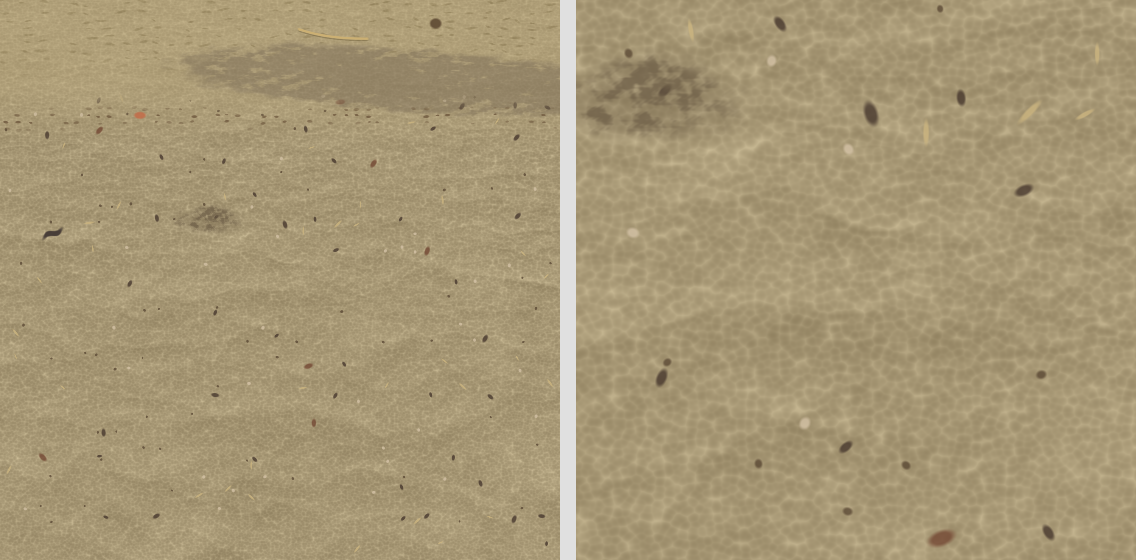
Left: the whole. Right: its middle third, enlarged.
Write a WebGL 2 fragment shader that draws this texture.

```glsl
#version 300 es
precision highp float;

uniform vec2 u_resolution;
out vec4 fragColor;

vec2 hash2(vec2 cell) {
  vec2 k = vec2(dot(cell, vec2(127.1, 311.7)), dot(cell, vec2(269.5, 183.3)));
  return fract(sin(k) * 43758.5);
}

mat2 rotation(float angle) {
  float c = cos(angle), s = sin(angle);
  return mat2(c, -s, s, c);
}

// Layered sines, roughly -1 to 1
float waves(vec2 q) {
  float sum = 0.0, weight = 0.5;
  for (int i = 0; i < 4; i++) {
    sum += weight * sin(q.x + 1.7 * sin(q.y * 0.8 + float(i))) * cos(q.y - 0.6 * q.x);
    q = rotation(1.1) * q * 1.8 + 2.3;
    weight *= 0.6;
  }
  return sum;
}

// Smooth cellular height: round hollows parted by narrow crests
float hollows(vec2 q) {
  vec2 cell = floor(q), local = fract(q);
  float sum = 0.0;
  for (int y = -1; y <= 1; y++) {
    for (int x = -1; x <= 1; x++) {
      vec2 offset = vec2(x, y);
      vec2 delta = offset + hash2(cell + offset) - local;
      sum += exp(-14.0 * dot(delta, delta));
    }
  }
  return -log(sum + 1e-5) / 14.0;
}

// Slope towards the light plus a little crest brightness
float relief(vec2 q) {
  float stepSize = 0.12;
  float height = hollows(q);
  float slope = (hollows(q + stepSize * vec2(0.5, -0.85)) - height) / stepSize;
  return slope + 0.8 * (height - 0.15);
}

// Turned oval flecks: x = coverage, y = random value of the fleck
vec2 flecks(vec2 q, float share, vec2 size, float turn, float blur) {
  vec2 cell = floor(q);
  vec2 place = hash2(cell + 17.0), kind = hash2(cell + 53.0);
  vec2 d = rotation((kind.x - 0.5) * turn) * (fract(q) - mix(vec2(0.3), vec2(0.7), place));
  d /= size * mix(0.6, 1.2, kind.y);
  float cover = 1.0 - smoothstep(1.0 - blur, 1.0 + blur, length(d));
  return vec2(cover * step(hash2(cell + 91.0).x, share), kind.y);
}

float blob(vec2 p, vec2 center, vec2 radius, float blur) {
  return 1.0 - smoothstep(1.0 - blur, 1.0 + blur, length((p - center) / radius));
}

void main() {
  vec2 p = gl_FragCoord.xy / u_resolution.y;
  float depth = 1.35 - p.y;
  vec2 ground = vec2(p.x - 0.5, 1.3) / depth;
  float far = smoothstep(0.72, 0.88, p.y);

  // Trampled dunes in three sizes
  vec2 dune = rotation(-0.3) * ground;
  dune += 0.05 * vec2(waves(dune * 9.0), waves(dune * 8.0 + 5.0));
  float strength = 0.75 + 0.45 * waves(ground * 7.0 + 3.0);
  float shade = 0.025 * relief(dune * vec2(7.0, 12.0)) * strength;
  shade += 0.017 * relief(dune * vec2(15.0, 23.0) + 8.0);
  shade += 0.012 * relief(rotation(0.4) * dune * vec2(31.0, 46.0) + 21.0);
  shade *= mix(1.0, 0.45, far);
  shade += 0.016 * waves(ground * vec2(6.0, 9.0));

  // Sand grains
  float grain = 0.07 * (hollows(p * vec2(95.0, 120.0)) - 0.15);
  grain += 0.11 * (hollows(p * vec2(200.0, 230.0) + 40.0) - 0.15);
  shade += grain * mix(1.0, 0.6, far);

  vec3 nearSand = vec3(0.642, 0.582, 0.446);
  vec3 farSand = vec3(0.685, 0.620, 0.468);
  vec3 color = mix(nearSand, farSand, far) + shade * vec3(1.0, 1.0, 0.92);

  // Damp patch with dry islands
  vec2 damp = p - vec2(0.74, 0.856);
  damp.y += 0.07 * damp.x;
  float rim = length(damp / vec2(0.45, 0.058)) + 0.14 * waves(p * vec2(30.0, 75.0));
  float wet = 1.0 - smoothstep(0.86, 1.06, rim);
  float islands = smoothstep(0.2, 0.75, waves(p * vec2(55.0, 150.0) + 9.0) + 0.7 * rim - 0.35);
  wet *= 1.0 - 0.75 * islands;
  color = mix(color, vec3(0.565, 0.505, 0.392) + 0.5 * shade, 0.9 * wet);

  // Distant footprints
  vec2 prints = flecks(p * vec2(34.0, 70.0) + 0.4 * waves(p * 25.0), 0.6, vec2(0.25, 0.13), 1.2, 0.5);
  color -= 0.075 * prints.x * smoothstep(0.84, 0.92, p.y) * (1.0 - wet);

  // Line of drifted scraps
  float driftLine = exp(-pow((p.y - 0.79 - 0.012 * waves(p * 8.0)) / 0.016, 2.0));
  vec2 scraps = flecks(p * vec2(48.0, 80.0), 0.45, vec2(0.22, 0.17), 1.5, 0.4);
  color = mix(color, vec3(0.41, 0.32, 0.22), scraps.x * driftLine * 0.75);

  // Loose dark, pale and reddish litter
  float open = 1.0 - smoothstep(0.78, 0.86, p.y);
  vec2 dark = flecks(p * 19.0 + 3.0, 0.14, vec2(0.13, 0.07), 4.0, 0.35);
  vec2 specks = flecks(p * 37.0 + 11.0, 0.08, vec2(0.11, 0.09), 6.0, 0.4);
  vec2 straw = flecks(p * 21.0 + 29.0, 0.09, vec2(0.035, 0.15), 3.0, 0.4);
  vec3 bark = mix(vec3(0.28, 0.22, 0.18), vec3(0.45, 0.28, 0.20), step(0.7, dark.y));
  color = mix(color, bark, dark.x * open * 0.8);
  color = mix(color, mix(vec3(0.36, 0.29, 0.21), vec3(0.83, 0.76, 0.65), step(0.6, specks.y)), specks.x * open * 0.8);
  color = mix(color, vec3(0.80, 0.71, 0.50), straw.x * open * 0.8);

  // Weed heap, twig, shell and stone
  float tangle = smoothstep(-0.25, 0.5, waves(p * vec2(150.0, 210.0)));
  float heap = blob(p, vec2(0.37, 0.608 + 0.01 * waves(p * 40.0)), vec2(0.055, 0.02), 0.4);
  color = mix(color, vec3(0.43, 0.37, 0.28), heap * (0.25 + 0.55 * tangle));
  vec2 twig = rotation(0.45) * (p - vec2(0.094, 0.583));
  twig.y += 0.003 * sin(twig.x * 180.0);
  color = mix(color, vec3(0.24, 0.20, 0.19), 0.9 * blob(twig, vec2(0.0), vec2(0.019, 0.005), 0.3));
  color = mix(color, vec3(0.76, 0.43, 0.29), 0.9 * blob(p, vec2(0.25, 0.794), vec2(0.010, 0.006), 0.3));
  color = mix(color, vec3(0.37, 0.29, 0.20), 0.9 * blob(p, vec2(0.778, 0.958), vec2(0.010, 0.009), 0.25));

  // Pale curved stick
  float along = clamp((p.x - 0.53) / 0.13, 0.0, 1.0);
  float bend = p.y - mix(0.931, 0.949, pow(1.0 - along, 2.5));
  float ends = smoothstep(0.53, 0.535, p.x) * (1.0 - smoothstep(0.655, 0.66, p.x));
  color = mix(color, vec3(0.80, 0.69, 0.45), ends * (1.0 - smoothstep(0.001, 0.003, abs(bend))));
  color -= 0.12 * ends * (1.0 - smoothstep(0.0, 0.002, abs(bend + 0.0035)));

  fragColor = vec4(clamp(color, 0.0, 1.0), 1.0);
}
```
